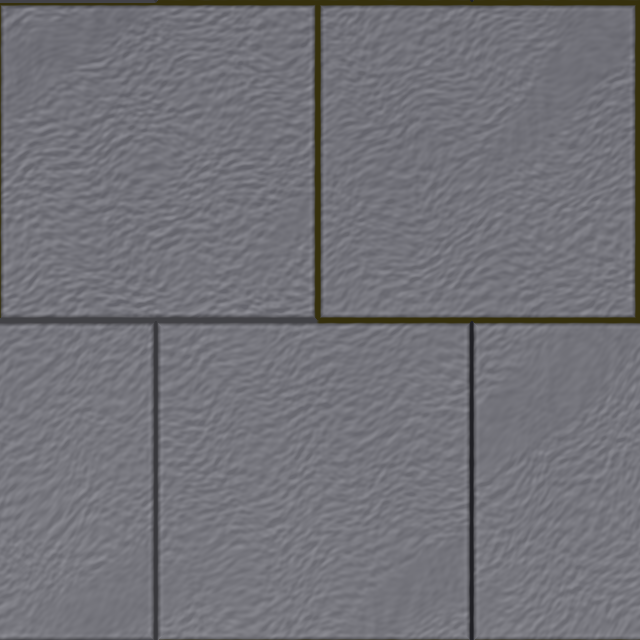
Write a Shadertoy shader that draws this texture.

```glsl
// Slate paving: two staggered rows of square slabs with rippled faces and mossy joints.

// Layout, in canvas units
const vec2 UPPER_JOINTS = vec2(0.4965, 0.9970);  // x of the vertical joints
const vec2 LOWER_JOINTS = vec2(0.2435, 0.7370);
const float MID_JOINT = 0.4995;                  // y of the horizontal joints
const float TOP_JOINT = 0.9960;
const float UPPER_CORE = 0.0044;                 // half widths of the joint cores
const float LOWER_CORE = 0.0030;
const float BEVEL = 0.0060;                      // soft shadow beside a joint

// Surface
const vec2 GRAIN_FREQ = vec2(50.0, 88.0);
const vec2 PATCH_FREQ = vec2(2.6, 7.0);
const float PATCH_ANGLE = 0.72;
const float LIGHT_STEP = 0.0028;
const float RELIEF = 0.105;

const vec3 STONE_DARK = vec3(0.435, 0.435, 0.466);
const vec3 STONE_LIGHT = vec3(0.492, 0.492, 0.518);
const vec3 MOSS = vec3(0.210, 0.187, 0.050);
const vec3 SLATE_GAP = vec3(0.260, 0.258, 0.275);
const vec3 DEEP_GAP = vec3(0.125, 0.125, 0.145);

vec2 hash2(vec2 p) {
    vec3 q = fract(vec3(p.xyx) * vec3(0.1031, 0.1030, 0.0973));
    q += dot(q, q.yzx + 33.33);
    return fract((q.xx + q.yz) * q.zy);
}

float corner(vec2 cell, vec2 f, vec2 o) {
    float a = 6.28318 * hash2(cell + o).x;
    return dot(vec2(cos(a), sin(a)), f - o);
}

float gradientNoise(vec2 p) {
    vec2 i = floor(p), f = p - i;
    vec2 u = f * f * f * (f * (f * 6.0 - 15.0) + 10.0);
    return mix(mix(corner(i, f, vec2(0, 0)), corner(i, f, vec2(1, 0)), u.x),
               mix(corner(i, f, vec2(0, 1)), corner(i, f, vec2(1, 1)), u.x), u.y);
}

mat2 rotation(float a) {
    return mat2(cos(a), -sin(a), sin(a), cos(a));
}

// Fine ripples, giving way to coarse cross-grain scuffs inside a patch
float height(vec2 p, float grainAngle, float patchAmount) {
    vec2 warp = vec2(gradientNoise(p * 9.0), gradientNoise(p * 9.0 + 40.0));
    vec2 q = rotation(grainAngle) * (p + 0.022 * warp) * GRAIN_FREQ;
    float fine = gradientNoise(q) + 0.45 * gradientNoise(q * 1.7 + 17.0);
    vec2 s = rotation(PATCH_ANGLE + 1.1) * (p + 0.03 * warp) * vec2(22.0, 52.0);
    float coarse = 1.15 * gradientNoise(s) + 0.35 * gradientNoise(q * 1.3 + 60.0);
    return mix(fine, coarse, patchAmount);
}

void mainImage(out vec4 fragColor, in vec2 fragCoord) {
    vec2 uv = fragCoord / iResolution.xy;
    float px = 1.0 / min(iResolution.x, iResolution.y);

    // Row and slab, with coordinates that wrap around the canvas
    float lowerHeight = fract(MID_JOINT - TOP_JOINT);
    float y = fract(uv.y - TOP_JOINT);
    bool lower = y < lowerHeight;
    float rowHeight = lower ? lowerHeight : 1.0 - lowerHeight;
    if (!lower) y -= lowerHeight;
    vec2 joints = lower ? LOWER_JOINTS : UPPER_JOINTS;
    float firstWidth = joints.y - joints.x;
    float x = fract(uv.x - joints.x);
    bool first = x < firstWidth;
    float width = first ? firstWidth : 1.0 - firstWidth;
    if (!first) x -= firstWidth;
    vec2 local = vec2(x, y);
    vec2 seed = hash2(vec2(first ? 3.0 : 8.0, lower ? 5.0 : 12.0));

    // Stone face: scuffed diagonal bands, ripples lit from the upper left
    vec2 p = local + floor(seed * 40.0);
    float band = gradientNoise(rotation(PATCH_ANGLE) * p * PATCH_FREQ);
    float patchAmount = 0.85 * smoothstep(0.14, 0.36, band);
    float grainAngle = mix(-0.1, 0.75, seed.y);
    vec2 toLight = LIGHT_STEP * normalize(vec2(-0.45, 1.0));
    float slope = height(p - toLight, grainAngle, patchAmount)
                - height(p + toLight, grainAngle, patchAmount);
    float tone = 0.68 - 0.5 * uv.y + 0.22 * gradientNoise(p * 4.0 + 9.0);
    vec3 color = mix(STONE_DARK, STONE_LIGHT, clamp(tone, 0.0, 1.0));
    color -= 0.014 * patchAmount;
    color += RELIEF * clamp(slope, -0.6, 0.8) * mix(0.75, 1.0, seed.x);

    // Nearest joint and its filling
    float dx = min(x, width - x);
    float dy = min(y, rowHeight - y);
    bool vertical = dx < dy;
    float d = min(dx, dy);
    bool nearFirst = first == (x < 0.5 * width);
    bool atMiddle = lower == (y > 0.5 * rowHeight);
    float mossStart = atMiddle ? UPPER_JOINTS.x : (lower ? LOWER_JOINTS.x : 0.0);
    float blend = smoothstep(-0.003, 0.003, uv.x - mossStart);
    if (!atMiddle && !lower) blend = 1.0;
    vec3 gap = mix(SLATE_GAP, MOSS, blend);
    if (vertical) gap = lower ? (nearFirst ? SLATE_GAP * 0.85 : DEEP_GAP) : MOSS;
    float core = vertical && lower ? LOWER_CORE : UPPER_CORE;

    // Worn rim, bevel shadow, then the joint core
    float wear = 0.0008 * gradientNoise(uv * 45.0);
    float rim = (d - core - BEVEL - 0.001) / 0.0025;
    color += 0.022 * exp(-rim * rim);
    color *= mix(0.70, 1.0, smoothstep(core - 0.001, core + BEVEL, d + wear));
    float soft = max(0.0016, 0.75 * px);
    color = mix(gap, color, smoothstep(core - soft, core + soft, d + wear));

    fragColor = vec4(color, 1.0);
}
```
